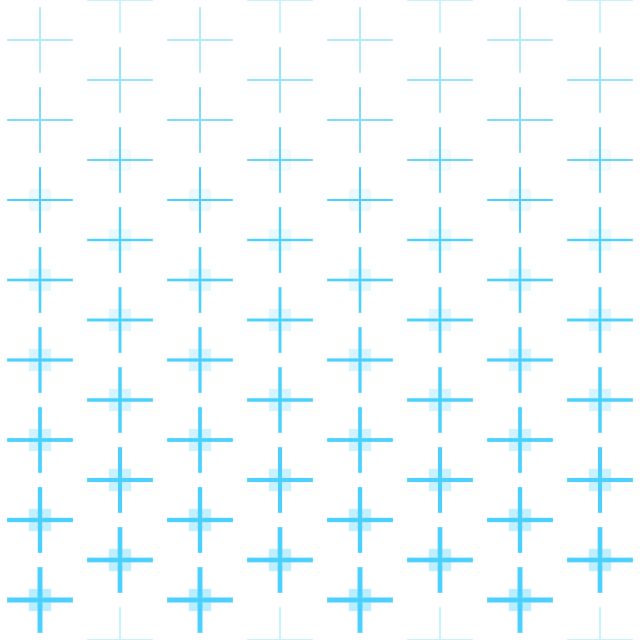
This pattern is drawn by a WebGL 2 fragment shader. Its source:

```glsl
#version 300 es
precision highp float;
// Staggered grid of blue plus signs that thicken down the canvas, with pale square centres.

uniform vec2 u_resolution;
out vec4 outColor;

const float CELLS = 8.0;           // repeats across and down
const float ARM = 0.411;           // half length of an arm, in cells
const float GLOW = 0.139;          // half side of the pale square, in cells
const vec3 PAPER = vec3(1.0);
const vec3 BLUE = vec3(0.30, 0.82, 1.0);

// Smooth-edged coverage of a centred box.
float boxMask(vec2 p, vec2 halfSize, float pixel) {
    vec2 cover = clamp((halfSize - abs(p)) / pixel + 0.5, 0.0, 1.0);
    return cover.x * cover.y;
}

// Union of a horizontal and a vertical bar.
float plusMask(vec2 p, float armLength, float halfWidth, float pixel) {
    float across = boxMask(p, vec2(armLength, halfWidth), pixel);
    float upright = boxMask(p, vec2(halfWidth, armLength), pixel);
    return max(across, upright);
}

// Line half width in cells, for a height measured from the top.
float lineHalfWidth(float depth) {
    return mix(0.0038, 0.0310, depth);
}

// Opacity of the square, absent near the top.
float glowOpacity(float depth) {
    return step(0.23, depth) * mix(0.08, 0.38, (depth - 0.267) / 0.733);
}

void main() {
    vec2 uv = gl_FragCoord.xy / u_resolution;
    float pixel = CELLS / min(u_resolution.x, u_resolution.y);

    // Cells count from the top; every second column rises by half a cell.
    vec2 grid = vec2(uv.x, 1.0 - uv.y) * CELLS;
    float lift = 0.5 * mod(floor(grid.x), 2.0);
    grid.y += lift;
    vec2 local = fract(grid) - 0.5;

    // Height of this plus sign, wrapped so the tile repeats: 0 top, 1 bottom.
    float centre = mod(floor(grid.y) + 0.5 - lift, CELLS);
    float depth = centre / (CELLS - 0.5);

    // Pale square first, then the plus sign over it.
    float glow = boxMask(local, vec2(GLOW), pixel) * glowOpacity(depth);
    float plus = plusMask(local, ARM, lineHalfWidth(depth), pixel);
    vec3 color = mix(PAPER, BLUE, glow);
    color = mix(color, BLUE, plus);
    outColor = vec4(color, 1.0);
}
```
